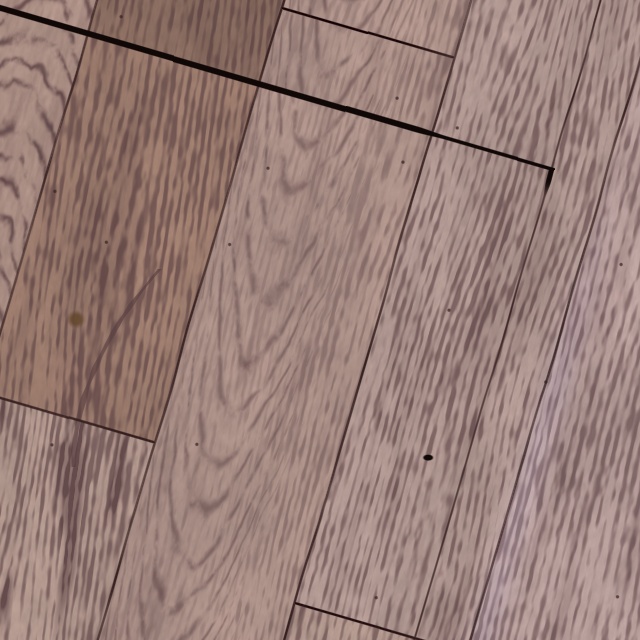
Write a Shadertoy shader that draws this texture.

```glsl
// Worn oak floor: slanted boards with dashed and arched grain, dark seams and one wide black gap.

const float PI = 3.14159265;
const vec2 ACROSS = vec2(0.96, -0.28);     // direction across the boards
const vec2 ALONG = vec2(0.28, 0.96);       // direction of the grain
const float BOARD_WIDTH = 0.28;
const float FIRST_SEAM = -0.414;
const float SEAM_HALF = 0.0019;
const float GAP_V = 0.948;                 // wide gap crossing the boards
const float GAP_HALF = 0.0046;
const float SPLIT_U = 0.622;               // narrow split, where the gap ends
const float GRAIN_SPACING = 0.0125;

const vec3 PALE = vec3(0.69, 0.59, 0.55);
const vec3 GRAIN_COLOR = vec3(0.34, 0.24, 0.25);
const vec3 SEAM_COLOR = vec3(0.20, 0.12, 0.12);
const vec3 GAP_COLOR = vec3(0.06, 0.03, 0.025);
const vec3 KNOT_COLOR = vec3(0.36, 0.25, 0.14);
const vec3 SHEEN = vec3(0.05, 0.055, 0.085);

// Per board: tone, end joint, grain slant, strength of dashes and arches
const vec3 TONE[5] = vec3[5](vec3(0.67, 0.56, 0.52), vec3(0.63, 0.50, 0.44),
    vec3(0.68, 0.575, 0.54), vec3(0.68, 0.585, 0.56), vec3(0.70, 0.605, 0.59));
const float JOINT[5] = float[5](-1.0, 0.364, 1.071, 0.185, -1.0);
const float SLANT[5] = float[5](0.02, 0.13, 0.04, 0.03, 0.05);
const float DASHES[5] = float[5](0.35, 0.85, 0.55, 0.8, 0.75);
const float ARCHES[5] = float[5](0.75, 0.0, 0.5, 0.0, 0.0);

float hash(vec2 p) {
    vec3 q = fract(vec3(p.xyx) * 0.1031);
    q += dot(q, q.yzx + 33.33);
    return fract((q.x + q.y) * q.z);
}

float noise(vec2 p) {
    vec2 i = floor(p), f = fract(p);
    f = f * f * (3.0 - 2.0 * f);
    return mix(mix(hash(i), hash(i + vec2(1, 0)), f.x),
               mix(hash(i + vec2(0, 1)), hash(i + vec2(1, 1)), f.x), f.y);
}

float fbm(vec2 p) {
    float sum = 0.0, amp = 0.5;
    for (int k = 0; k < 4; k++) {
        sum += amp * noise(p);
        p = p * 2.03 + 17.0;
        amp *= 0.5;
    }
    return sum / 0.9375;
}

float stroke(float d, float halfWidth) {
    float soft = max(0.0013, 0.8 / iResolution.y);
    return 1.0 - smoothstep(halfWidth - soft, halfWidth + soft, abs(d));
}

// Broken pore lines running along the board
float dashGrain(vec2 q) {
    float phase = q.x / GRAIN_SPACING + 3.0 * noise(q * vec2(11.0, 3.0));
    float line = 0.5 + 0.5 * sin(2.0 * PI * phase);
    float broken = 0.55 * noise(q * vec2(120.0, 26.0)) + 0.45 * noise(q * vec2(230.0, 62.0));
    float patchy = noise(q * vec2(13.0, 4.0));
    return smoothstep(0.42, 0.82, 0.32 * line + 0.68 * broken + 0.24 * (patchy - 0.4));
}

// Arched growth rings: bend > 0 opens downward, bend < 0 upward
float archGrain(vec2 q, float x, float bend, float spacing) {
    float rings = (q.y + bend * x * x + 0.07 * fbm(q * vec2(24.0, 13.0))) / spacing;
    float line = pow(0.5 + 0.5 * sin(2.0 * PI * rings), 4.0);
    return line * smoothstep(0.2, 0.65, fbm(q * vec2(50.0, 35.0)));
}

void mainImage(out vec4 fragColor, in vec2 fragCoord) {
    vec2 p = fragCoord / iResolution.xy;
    float u = dot(p, ACROSS), v = dot(p, ALONG);
    float cell = (u - FIRST_SEAM) / BOARD_WIDTH;
    int board = clamp(int(floor(cell)), 0, 4);
    float x = fract(cell), joint = JOINT[board];
    float section = step(joint, v) + step(GAP_V, v) * step(u, SPLIT_U);
    bool worn = v < joint && joint < 0.5;
    vec2 q = vec2(u + SLANT[board] * v, v) + 3.7 * vec2(float(board) + 1.0, section + 1.0);

    // Board tone with broad stains and fine mottling
    vec3 color = worn ? PALE : TONE[board];
    color *= 0.97 + 0.06 * hash(vec2(float(board), section) + 5.0);
    if (board == 1 && v > GAP_V) color *= 0.88;
    color *= 0.92 + 0.16 * fbm(q * vec2(9.0, 5.0));
    color *= 0.94 + 0.12 * fbm(q * vec2(150.0, 70.0));

    // Grain
    bool arched = board == 0;
    float center = arched ? 0.72 : 0.35;
    float arch = archGrain(q, x - center, arched ? 0.9 : -3.0, arched ? 0.048 : 0.085);
    float heart = ARCHES[board] * (1.0 - smoothstep(0.22, 0.5, abs(x - center)));
    float streak = smoothstep(0.5, 0.8, fbm(q * vec2(35.0, 5.0)));
    float dash = dashGrain(q) * DASHES[board] * (1.0 - 0.9 * heart);
    float grain = max(0.72 * dash, heart * arch) + (worn ? 0.5 : 0.16) * streak;
    color = mix(color, GRAIN_COLOR, clamp(grain, 0.0, 0.85));
    color += SHEEN * exp(-pow((u - 0.722) / 0.025, 2.0)) * smoothstep(1.05, 0.6, v);

    // Scattered specks, a knot, a pit and a curved scratch
    vec2 spot = floor(p * 9.0);
    vec2 seat = (spot + 0.2 + 0.6 * vec2(hash(spot), hash(spot + 41.0))) / 9.0;
    float speck = stroke(length(p - seat), 0.0025) * step(0.8, hash(spot + 77.0));
    color = mix(color, SEAM_COLOR, 0.7 * speck);
    color = mix(color, KNOT_COLOR, 0.75 * smoothstep(0.016, 0.006, length(p - vec2(0.119, 0.501))));
    color = mix(color, GAP_COLOR, stroke(length((p - vec2(0.669, 0.285)) * vec2(0.6, 1.0)), 0.0045));
    float rise = (p.y - 0.27) / 0.31;
    float scratch = stroke(p.x - 0.115 - 0.135 * rise * rise, 0.0022 + 0.003 * noise(p * 40.0));
    color = mix(color, GRAIN_COLOR, 0.65 * scratch * step(0.0, rise) * step(rise, 1.0));

    // Seams, end joints and the split
    float wear = 0.55 + 0.45 * noise(vec2(u * 9.0, v * 14.0));
    float wobble = 0.003 * (noise(vec2(floor(cell + 0.5) * 7.0, v * 9.0)) - 0.5);
    float seam = stroke((cell - floor(cell + 0.5)) * BOARD_WIDTH + wobble, SEAM_HALF);
    float ends = stroke(v - joint + wobble, SEAM_HALF);
    float tear = smoothstep(0.90, 0.93, v) * step(v, GAP_V);
    float split = stroke(u - SPLIT_U + wobble, SEAM_HALF * (0.8 + 1.2 * tear));
    color = mix(color, SEAM_COLOR, wear * max(max(seam, split), 1.3 * ends * step(u, 0.72)));

    // Wide gap, thinner toward its end
    float gapHalf = GAP_HALF * mix(1.0, 0.6, smoothstep(0.40, 0.45, u));
    float gap = stroke(v - GAP_V + wobble * 0.6, gapHalf) * step(u, SPLIT_U + 0.004);
    color = mix(color, GAP_COLOR, max(gap, tear * split));
    fragColor = vec4(clamp(color, 0.0, 1.0), 1.0);
}
```
